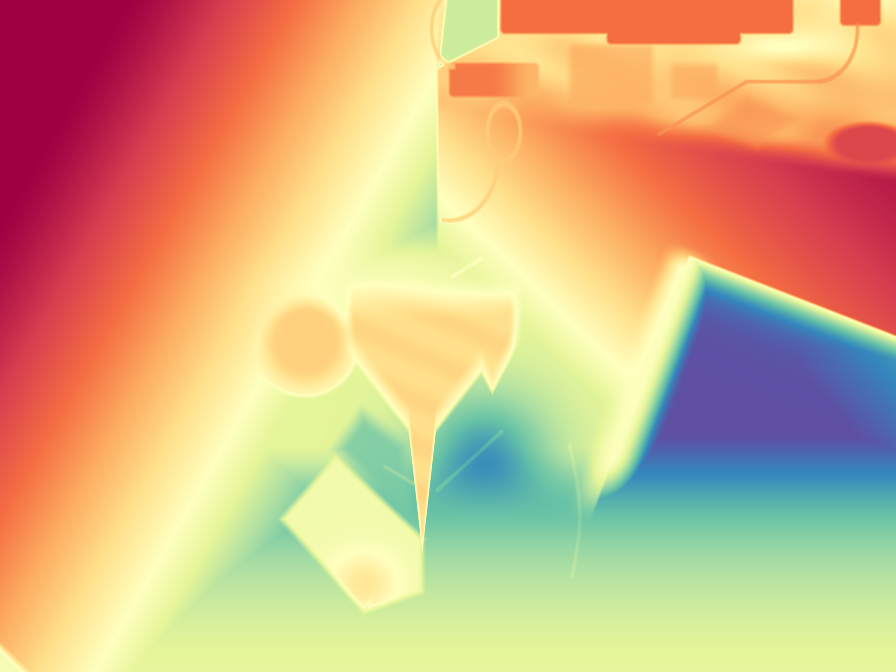
Reproduce this texture map procedurally as a WebGL 1 fragment shader.

```glsl
precision highp float;
// A false-colour depth map of a cluttered room corner: far is red, near is violet.
// Planes, soft blobs, quads and cables shape one scalar depth field,
// which a spectral colour ramp then turns into colour.
uniform vec2 u_resolution;

#define EDGE 0.018        // softness of crisp outlines
#define CABLE 0.016       // half width of cables
#define WALL_CURVE 1.25   // falloff of the left wall
#define GRAIN 0.016       // strength of the shelf ripples
#define BOX_GLOW 0.36     // width of the bright rim of the near box

float inside(float d) { return smoothstep(-EDGE, EDGE, d); }

float cross2(vec2 a, vec2 b) { return a.x * b.y - a.y * b.x; }

float sideOf(vec2 p, vec2 a, vec2 b) { return cross2(normalize(b - a), p - a); }

// Convex quad, corners clockwise on screen; positive inside
float quad(vec2 p, vec2 a, vec2 b, vec2 c, vec2 d) {
  return min(min(sideOf(p, a, b), sideOf(p, b, c)), min(sideOf(p, c, d), sideOf(p, d, a)));
}

float box(vec2 p, vec2 lo, vec2 hi) {
  vec2 q = abs(p - 0.5 * (lo + hi)) - 0.5 * (hi - lo) + 0.04;
  return 0.04 - length(max(q, 0.0)) - min(max(q.x, q.y), 0.0);
}

float ellipse(vec2 p, vec2 c, vec2 r) {
  return (1.0 - length((p - c) / r)) * min(r.x, r.y);
}

float stroke(float d) { return 1.0 - smoothstep(CABLE * 0.4, CABLE * 1.6, abs(d)); }

float segment(vec2 p, vec2 a, vec2 b) {
  vec2 ab = b - a;
  return stroke(length(p - a - ab * clamp(dot(p - a, ab) / dot(ab, ab), 0.0, 1.0)));
}

float blob(vec2 p, vec2 c, vec2 r) { vec2 q = (p - c) / r; return exp(-dot(q, q)); }

vec3 spectral(float t) {
  t = clamp(t, 0.0, 1.0) * 10.0;
  vec3 c = mix(vec3(0.62, 0.0, 0.26), vec3(0.84, 0.24, 0.31), min(t, 1.0));
  c = mix(c, vec3(0.96, 0.43, 0.26), clamp(t - 1.0, 0.0, 1.0));
  c = mix(c, vec3(0.99, 0.68, 0.38), clamp(t - 2.0, 0.0, 1.0));
  c = mix(c, vec3(1.0, 0.88, 0.55), clamp(t - 3.0, 0.0, 1.0));
  c = mix(c, vec3(1.0, 1.0, 0.75), clamp(t - 4.0, 0.0, 1.0));
  c = mix(c, vec3(0.9, 0.96, 0.6), clamp(t - 5.0, 0.0, 1.0));
  c = mix(c, vec3(0.67, 0.87, 0.64), clamp(t - 6.0, 0.0, 1.0));
  c = mix(c, vec3(0.4, 0.76, 0.65), clamp(t - 7.0, 0.0, 1.0));
  c = mix(c, vec3(0.2, 0.53, 0.74), clamp(t - 8.0, 0.0, 1.0));
  return mix(c, vec3(0.37, 0.31, 0.64), clamp(t - 9.0, 0.0, 1.0));
}

// Left wall, floor, right wall and the near box
float room(vec2 p) {
  float s = p.x + 0.57 * p.y;
  float wall = s < 4.1 ? 0.5 * pow(max(s - 1.1, 0.0) / 3.0, WALL_CURVE) : 0.5 + 0.28 * (s - 4.1);
  float t = max(p.y - 3.75, 0.0);
  float ground = 0.55 + 0.45 * exp(-0.72 * t - 0.25 * t * t);
  float middle = 0.6 + 0.28 * blob(p, vec2(4.15, 3.95), vec2(0.6)) + 0.12 * smoothstep(2.3, 1.8, p.y);
  float d = min(wall, mix(middle, ground, smoothstep(3.8, 4.5, p.y)));

  float a = 0.69 * (p.x - 4.0) - 0.72 * (p.y - 1.9);
  float far = a > 0.0 ? 0.5 - 0.27 * a + 0.038 * a * a : min(d, 0.5 - 0.35 * a);
  float ripple = GRAIN * (sin(p.x * 7.0 + 2.0 * sin(p.y * 5.0)) + sin(p.y * 13.0 - p.x * 4.0));
  float shelfEdge = 0.85 + 0.15 * (p.x - 3.75);
  far = mix(far, 0.45 - 0.14 * p.y + ripple, smoothstep(0.14, -0.16, p.y - shelfEdge));
  d = mix(d, far, inside(p.x - 3.75));

  float u = p.x - 5.9 + 0.376 * (p.y - 2.22);
  float v = p.y - 2.15 - 0.388 * (p.x - 5.8);
  float low = smoothstep(3.9, 4.5, p.y);
  float rim = (1.0 - smoothstep(0.0, 0.27, abs(u))) * smoothstep(-0.1, 0.15, v) * (1.0 - low);
  d = mix(d, 0.51, rim);
  float side = mix(0.51 + 0.49 * smoothstep(0.0, BOX_GLOW, u), 1.0, low);
  float top = 0.47 + 0.53 * (1.0 - exp(-7.0 * max(v, 0.0)));
  float shade = 1.0 - 0.13 * max(p.x - 6.2 - 0.91 * (p.y - 2.48), 0.0);
  float near = min(min(side, top), min(shade, ground));
  return mix(d, near, inside(min(u, v)));
}

// Draped heap and slabs in the middle
float heap(vec2 p, float d) {
  d = mix(d, 0.77, 0.9 * smoothstep(-0.06, 0.12, quad(p, vec2(2.85, 3.85), vec2(3.1, 3.5), vec2(3.5, 3.8), vec2(3.57, 4.55))));
  float slab = max(quad(p, vec2(2.4, 4.45), vec2(2.88, 3.9), vec2(3.64, 4.62), vec2(3.12, 5.25)),
                   quad(p, vec2(3.3, 4.6), vec2(3.63, 4.6), vec2(3.63, 5.08), vec2(3.12, 5.25)));
  d = mix(d, 0.55 - 0.13 * blob(p, vec2(3.12, 5.0), vec2(0.3, 0.28)), smoothstep(-0.03, 0.05, slab));
  d = mix(d, 0.5, 0.85 * blob(p, vec2(3.25, 2.5), vec2(0.75, 0.3)));
  float left = ellipse(p, vec2(2.62, 2.93), vec2(0.46, 0.47));
  d = mix(d, 0.47 - 0.1 * smoothstep(0.0, 0.22, left), smoothstep(-0.03, mix(0.2, 0.03, smoothstep(2.6, 3.2, p.y)), left));
  float hem = max(3.85 - 1.28 * abs(p.x - 3.62), 3.38 - 1.9 * abs(p.x - 4.22));
  hem = max(hem, 4.75 - 9.0 * abs(p.x - 3.62)) - p.y;
  float cloth = smoothstep(-0.03, 0.06, hem) * smoothstep(2.35, 2.75, p.y) * smoothstep(2.93, 3.05, p.x) * smoothstep(4.5, 4.35, p.x);
  float fold = 0.012 * sin(16.0 * p.y - 7.0 * p.x);
  d = mix(d, mix(0.5, 0.39 + fold, smoothstep(0.0, 0.25, hem)), cloth);
  d -= 0.04 * (segment(p, vec2(4.3, 3.7), vec2(3.75, 4.2)) + segment(p, vec2(3.3, 4.0), vec2(3.55, 4.15)));
  d -= 0.05 * segment(p, vec2(3.88, 2.37), vec2(4.12, 2.22));
  return d - 0.03 * stroke(p.x - 4.9 - 0.07 * sin(3.0 * (p.y - 3.9))) * inside(min(p.y - 3.8, 4.95 - p.y));
}

// Boxes and cables on the upper shelf
float shelf(vec2 p, float d) {
  d = mix(d, 0.64, inside(quad(p, vec2(3.84, -0.1), vec2(4.27, -0.1), vec2(4.27, 0.32), vec2(3.76, 0.58))));
  d = mix(d, 0.52, 0.9 * blob(p, vec2(6.7, 0.4), vec2(0.45, 0.12)));
  d = mix(d, 0.3, 0.7 * smoothstep(-0.04, 0.05, max(box(p, vec2(4.88, 0.38), vec2(5.6, 0.9)), box(p, vec2(5.75, 0.55), vec2(6.15, 0.85)))));
  d = mix(d, 0.26, 0.6 * smoothstep(-0.03, 0.1, quad(p, vec2(6.0, 1.1), vec2(6.4, 0.8), vec2(6.9, 1.0), vec2(6.5, 1.3))));
  d = mix(d, 0.12, smoothstep(-0.03, 0.05, ellipse(p, vec2(7.45, 1.23), vec2(0.36, 0.18))));
  d = mix(d, 0.22 + 0.1 * smoothstep(4.2, 4.6, p.x), inside(box(p, vec2(3.85, 0.54), vec2(4.62, 0.83))));
  d = mix(d, 0.2, inside(max(box(p, vec2(4.29, -0.2), vec2(6.8, 0.29)), box(p, vec2(5.2, 0.1), vec2(6.35, 0.38)))) );
  d = mix(d, 0.2, inside(box(p, vec2(7.2, -0.2), vec2(7.55, 0.22))));
  float cable = stroke(ellipse(p, vec2(4.32, 1.13), vec2(0.14, 0.24)));
  cable = max(cable, stroke(ellipse(p, vec2(3.85, 1.35), vec2(0.42, 0.54))) * inside(min(p.x - 3.78, p.y - 1.35)));
  cable = max(cable, stroke(ellipse(p, vec2(3.9, 0.25), vec2(0.2, 0.32))) * inside(3.9 - p.x));
  d = mix(d, 0.36, 0.8 * cable);
  float cord = stroke(ellipse(p, vec2(7.0, 0.25), vec2(0.35, 0.45))) * inside(min(p.x - 7.0, p.y - 0.2));
  cord = max(cord, max(segment(p, vec2(7.0, 0.7), vec2(6.4, 0.7)), segment(p, vec2(6.4, 0.7), vec2(5.65, 1.15))));
  return mix(d, 0.26, 0.75 * cord);
}

void main() {
  vec2 uv = gl_FragCoord.xy / u_resolution;
  vec2 p = vec2(uv.x, 1.0 - uv.y) * vec2(7.68, 5.76);  // y runs down the map
  float depth = shelf(p, heap(p, room(p)));
  depth = mix(depth, 0.53, smoothstep(0.06, -0.06, p.x + 5.54 - p.y));
  gl_FragColor = vec4(spectral(depth), 1.0);
}
```
